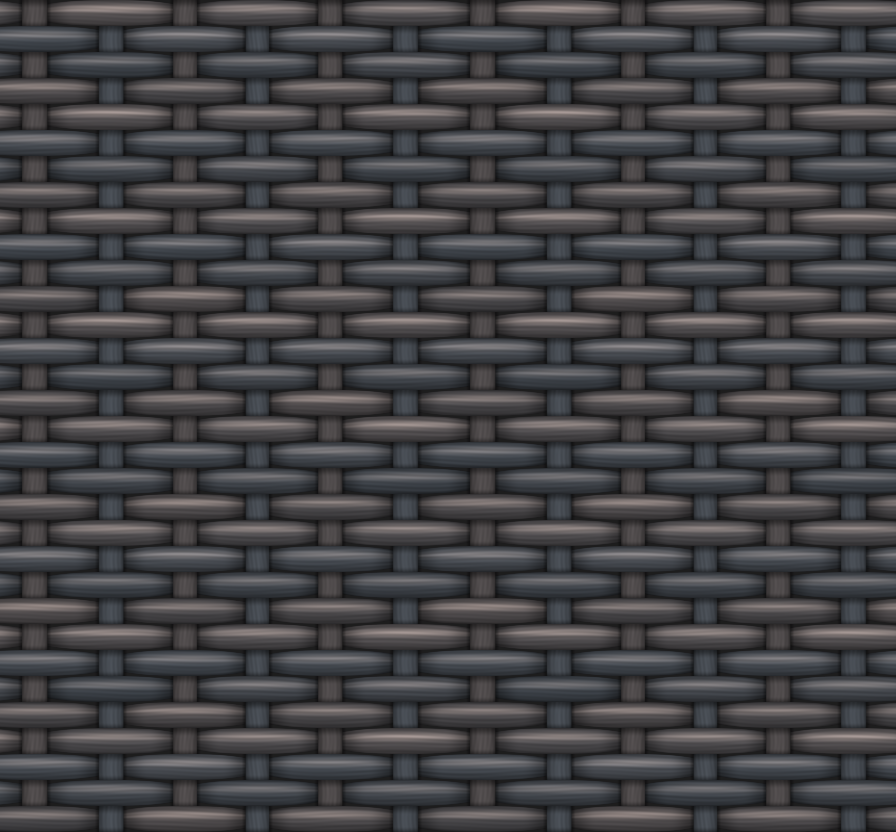
This texture is drawn by a Shadertoy shader. Its source:

```glsl
const float TAU = 6.2831853;
const vec2 GRID = vec2(12.0, 32.0);       // stakes across, strand rows up
const float VARIATION_PERIOD = 6.0;       // stakes before the wear recurs
const float ROW_CYCLE = 4.0;              // rows in one colour cycle
const float ROW_LIGHTNESS = 0.06;
const float STAKE_HALF = 0.165;           // half width, in stake spacings
const float STRAND_MID = 0.497;           // half height over a stake, in rows
const float STRAND_END = 0.35;            // half height beside a stake
const float STAKE_SHIFT = -0.044;
const float STAKE_WOBBLE = 0.034;         // uneven stake spacing
const float GRAIN = 0.085;
const float STRAND_VARIATION = 0.08;
const float TOP_LIGHT = 0.12;             // upper side brighter than lower
const vec3 GAP_COLOR = vec3(0.115, 0.112, 0.115);
const vec3 COOL_STRAND = vec3(0.258, 0.282, 0.312);
const vec3 WARM_STRAND = vec3(0.292, 0.277, 0.282);
const vec3 COOL_STAKE = vec3(0.246, 0.264, 0.288);
const vec3 WARM_STAKE = vec3(0.278, 0.262, 0.264);
const vec3 SHEEN = vec3(0.250, 0.218, 0.200);

float hash(vec2 p) {
    return fract(sin(dot(p, vec2(127.1, 311.7))) * 4375.85);
}

// Streaks running along a fibre; across is -1..1 over its width.
float streaks(float across, float along, float seed) {
    float phase = seed * TAU;
    float bend = 0.5 * sin(along * 3.0 + phase);
    return 0.3 * sin(across * 8.0 + phase + bend)
         + 0.4 * sin(across * 14.0 - phase * 2.0 + along * 2.0)
         + 0.6 * sin(across * 19.0 + phase * 3.0 + bend * 4.0);
}

vec3 strandColor(float v, float t, float row, float seed) {
    float warmth = 0.5 + 0.5 * cos(TAU * (row + 0.5) / ROW_CYCLE);
    warmth = clamp(warmth + 0.25 * (seed - 0.5), 0.0, 1.0);
    vec3 tint = mix(COOL_STRAND, WARM_STRAND, warmth);
    float roundness = 0.54 + 0.48 * sqrt(max(1.0 - v * v, 0.0));
    float endShade = mix(0.64, 1.0, 1.0 - smoothstep(0.5, 0.88, abs(t)));
    float ridge = (v - 0.34) / 0.31;
    float sheen = exp(-ridge * ridge) * (1.0 - 0.95 * t * t);
    vec3 col = tint * roundness * endShade * (1.0 + TOP_LIGHT * v);
    col += SHEEN * sheen * mix(0.88, 1.0, warmth);
    col *= 1.0 + ROW_LIGHTNESS * cos(TAU * (row - 3.0) / ROW_CYCLE);
    col *= 1.0 + STRAND_VARIATION * (seed - 0.5);
    return col * (1.0 + GRAIN * streaks(v, t, seed));
}

vec3 stakeColor(float u, float y, float stake, float seed) {
    vec3 tint = mix(WARM_STAKE, COOL_STAKE, mod(stake, 2.0));
    float roundness = 0.5 + 0.6 * sqrt(max(1.0 - u * u, 0.0));
    // Shadows cast by the strands above and below
    float shade = smoothstep(-0.62, -0.28, y) * (1.0 - 0.8 * smoothstep(0.15, 0.52, y));
    vec3 col = tint * roundness * mix(0.45, 1.05, shade);
    return col * (1.0 + 0.7 * GRAIN * streaks(u, y, seed));
}

void mainImage(out vec4 fragColor, in vec2 fragCoord) {
    vec2 p = fragCoord / iResolution.xy * GRID;
    vec2 aa = 0.6 * GRID / iResolution.xy;
    float x = p.x - STAKE_SHIFT - STAKE_WOBBLE * sin(TAU * (p.x - 0.2) / 6.0);
    float row = floor(p.y);
    float y = fract(p.y) - 0.5;

    // Strands span two spacings and swap stakes on every row
    float t = mod(x + 0.5 - mod(row, 2.0), 2.0) - 1.0;
    float strand = mod(floor(x - t), VARIATION_PERIOD);
    float seed = hash(vec2(strand, row));
    float reach = min(abs(t) / (1.0 - STAKE_HALF), 1.0);
    float halfHeight = mix(STRAND_MID, STRAND_END, pow(reach, 2.8));
    float cover = 1.0 - smoothstep(-aa.y, aa.y, abs(y) - halfHeight);
    float v = clamp(y / halfHeight, -1.0, 1.0);
    vec3 col = mix(GAP_COLOR, strandColor(v, t, row, seed), cover);

    // The stake shows in front where the strand dips behind it
    float stake = mod(floor(x), GRID.x);
    float u = (fract(x) - 0.5) / STAKE_HALF;
    float edge = 1.0 - abs(t) - STAKE_HALF;
    col *= mix(0.62, 1.0, smoothstep(0.0, 0.06, edge));
    float stakeSeed = hash(vec2(mod(stake, VARIATION_PERIOD), 47.0));
    vec3 stakeCol = stakeColor(clamp(u, -1.0, 1.0), y, stake, stakeSeed);
    col = mix(col, stakeCol, 1.0 - smoothstep(-aa.x, aa.x, edge));

    fragColor = vec4(col, 1.0);
}
```
